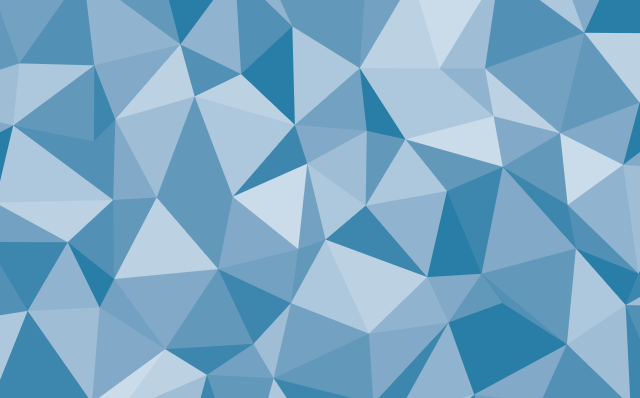
A WebGL 2 fragment shader for this background:

```glsl
#version 300 es
precision highp float;
// Low-poly mosaic of flat blue triangles. The corners of a leaning grid are
// jittered, each cell is split along a diagonal, and each half gets one tone.
// Triangle coverages are summed and normalised, giving smooth, gapless edges.

uniform vec2 u_resolution;
out vec4 fragColor;

const float ROWS = 5.7;      // grid cells along the canvas height
const float JITTER = 0.38;   // largest corner offset, in cells
const float LEAN = 0.3;      // sideways shift of every other row
const float TONES = 11.0;    // number of flat shades

const vec3 DEEP_BLUE  = vec3(0.157, 0.494, 0.651);
const vec3 STEEL_BLUE = vec3(0.322, 0.565, 0.710);
const vec3 SOFT_BLUE  = vec3(0.510, 0.667, 0.784);
const vec3 PALE_BLUE  = vec3(0.792, 0.859, 0.914);

vec2 hash2(vec2 p) {
    vec3 q = fract(p.xyx * vec3(0.1031, 0.1030, 0.0973));
    q += dot(q, q.yzx + 33.33);
    return fract((q.xx + q.yz) * q.zy);
}

float cross2(vec2 a, vec2 b) {
    return a.x * b.y - a.y * b.x;
}

// Twice the signed area, positive when counter-clockwise
float area2(vec2 a, vec2 b, vec2 c) {
    return cross2(b - a, c - a);
}

// Jittered position of a grid corner
vec2 corner(vec2 id) {
    vec2 offset = (hash2(id + 47.0) * 2.0 - 1.0) * JITTER;
    return id + offset + vec2(LEAN * mod(id.y, 2.0), 0.0);
}

// Distance to the line a-b, positive on its left
float edgeDistance(vec2 p, vec2 a, vec2 b) {
    return cross2(normalize(b - a), p - a);
}

float triangleCoverage(vec2 p, vec2 a, vec2 b, vec2 c, float pixel) {
    float inside = min(edgeDistance(p, a, b),
                   min(edgeDistance(p, b, c), edgeDistance(p, c, a)));
    return clamp(0.5 + inside / pixel, 0.0, 1.0);
}

// Evenly stepped shades from dark to light
vec3 shade(float level) {
    float tone = min(floor(level * TONES), TONES - 1.0);
    vec3 color = mix(DEEP_BLUE, STEEL_BLUE, clamp(tone / 2.0, 0.0, 1.0));
    color = mix(color, SOFT_BLUE, clamp((tone - 2.0) / 3.0, 0.0, 1.0));
    return mix(color, PALE_BLUE, clamp((tone - 5.0) / 5.0, 0.0, 1.0));
}

// Low-discrepancy level keeps the shares balanced and neighbours distinct
vec3 facetColor(vec2 cell, float part) {
    float noise = hash2(cell + 19.0 + part * 71.0).x;
    float level = fract(dot(cell, vec2(0.7549, 0.5698)) + part * 0.41 + noise * 0.4);
    return shade(level + 0.03 * sin(6.2832 * level));
}

// Use diagonal a-c where it is the only valid one, or roughly the shorter
bool splitAlongAC(vec2 a, vec2 b, vec2 c, vec2 d, float bias) {
    if (min(area2(a, b, d), area2(b, c, d)) <= 0.0) return true;
    if (min(area2(a, b, c), area2(a, c, d)) <= 0.0) return false;
    return distance(a, c) < distance(b, d) * mix(0.75, 1.33, bias);
}

void main() {
    float pixel = ROWS / u_resolution.y;
    vec2 p = gl_FragCoord.xy * pixel;
    vec4 sum = vec4(0.0);

    // Every cell that can reach this point
    for (int y = -1; y <= 1; y++) {
        for (int x = -1; x <= 1; x++) {
            vec2 cell = floor(p) + vec2(x, y);
            vec2 a = corner(cell);
            vec2 b = corner(cell + vec2(1.0, 0.0));
            vec2 c = corner(cell + vec2(1.0, 1.0));
            vec2 d = corner(cell + vec2(0.0, 1.0));

            bool alongAC = splitAlongAC(a, b, c, d, hash2(cell + 83.0).y);
            float first = triangleCoverage(p, a, b, alongAC ? c : d, pixel);
            float second = triangleCoverage(p, alongAC ? a : b, c, d, pixel);
            sum += first * vec4(facetColor(cell, 0.0), 1.0);
            sum += second * vec4(facetColor(cell, 1.0), 1.0);
        }
    }
    fragColor = vec4(sum.rgb / max(sum.a, 0.0001), 1.0);
}
```
